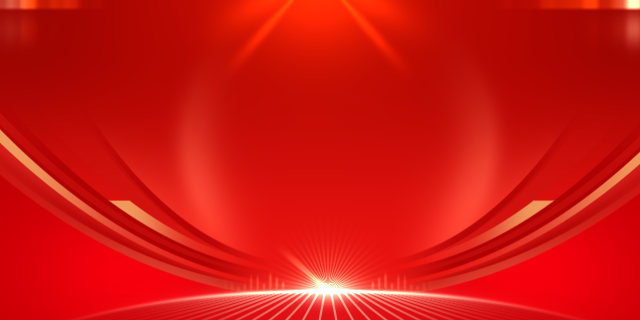
This background is drawn by a Shadertoy shader. Its source:

```glsl
// Red stage backdrop: mirrored curved ribbons sweep down to a glowing horizon,
// under a soft halo ring, overhead spotlights and blurred corner lamps.
// Ribbons are areas between power curves; all light is added on top.

const float AXIS = 1.036;                     // mirror line of the ribbons
const vec2 FLARE = vec2(1.025, 0.092);        // light on the horizon
const vec2 LAMP = vec2(0.992, 1.09);          // spotlight source above the top
const vec2 HALO = vec2(1.058, 0.565);         // centre of the ring
const float HALO_RADIUS = 0.465;
const float BEAM_ANGLE = 0.725;
const float GRID_STEP = 0.37;
const vec3 DEEP_RED = vec3(0.68, 0.018, 0.005);
const vec3 HOT_RED = vec3(0.91, 0.07, 0.06);
const vec3 DARK_RIBBON = vec3(0.69, 0.005, 0.01);
const vec3 RIBBON = vec3(0.80, 0.07, 0.055);
const vec3 RIM = vec3(0.89, 0.27, 0.20);
const vec3 GOLD = vec3(0.94, 0.60, 0.36);
const vec3 PALE = vec3(1.0, 0.82, 0.70);
const vec3 ORANGE = vec3(0.55, 0.22, 0.02);

float hash(float n) { return fract(sin(n * 91.7) * 437.58); }

float bell(float x, float width) { return exp(-x * x / (width * width)); }

float curve(float d, float base, float rise, float power) {
    return base + rise * pow(d, power);
}

// Smooth coverage of the area between two heights
float between(float y, float low, float high) {
    float w = 1.2 / iResolution.y;
    return smoothstep(-w, w, y - low) * smoothstep(-w, w, high - y);
}

vec3 backdrop(vec2 p, float d) {
    vec3 col = mix(HOT_RED, DEEP_RED, smoothstep(0.15, 0.85, p.y));
    col *= 1.0 - 0.12 * smoothstep(0.5, 1.0, d) * smoothstep(0.4, 1.0, p.y);
    // Ring: crisp outside, wide falloff inside, strongest at lower flanks
    float r = length(p - HALO) - HALO_RADIUS;
    float ring = bell(r, r > 0.0 ? 0.045 : 0.10);
    float flank = bell(p.y - 0.46, 0.26) * smoothstep(0.2, 0.42, d);
    col += vec3(0.10, 0.16, 0.12) * ring * flank;
    return col;
}

vec3 ribbons(vec3 col, float d, float y) {
    float inner = curve(d, 0.17, 0.92, 2.4);
    float flashLow = curve(d, 0.14, 0.518, 2.2);
    float flashHigh = curve(d, 0.155, 0.60, 2.2);
    float goldTop = curve(d, 0.105, 0.455, 2.15);
    float goldLow = goldTop - 0.010 - 0.030 * d * d;
    float bottom = curve(d, 0.065, 0.36, 2.2);
    float reach = smoothstep(0.16, 0.42, d);
    float fade = reach * (1.0 - smoothstep(0.36, 0.68, y));

    // Haze above the inner edge, then its dark line
    col += vec3(0.07, 0.11, 0.08) * fade * smoothstep(-0.005, 0.005, y - inner)
         * exp(-max(y - inner, 0.0) * 5.0);
    col = mix(col, DARK_RIBBON, 0.85 * fade * between(y, inner - 0.018 - 0.05 * d * d, inner));
    col = mix(col, RIBBON, 0.65 * fade * between(y, flashHigh, inner - 0.025));

    // Dark sweep and the gold flash with its flat top
    float sweepFade = reach * (1.0 - 0.8 * smoothstep(0.45, 0.70, y));
    col = mix(col, DARK_RIBBON, sweepFade * between(y, goldTop, flashLow));
    col = mix(col, RIBBON, 0.6 * reach * between(y, goldTop + 0.016, goldTop + 0.016 + 0.035 * d));
    float flash = between(y, flashLow, min(flashHigh, 0.373)) * smoothstep(0.25, 0.62, d);
    col = mix(col, mix(RIM, GOLD, smoothstep(0.4, 0.65, d)), flash);

    // Main ribbon, its pale lower rim and gold upper edge
    float across = clamp((y - bottom) / (goldLow - bottom), 0.0, 1.0);
    vec3 body = mix(RIBBON, DARK_RIBBON, 0.75 * bell(across - 0.55, 0.3));
    body = mix(body, vec3(0.83, 0.12, 0.10), smoothstep(0.65, 1.05, d) * across);
    col = mix(col, body, reach * between(y, bottom, goldLow));
    float rim = between(y, bottom, bottom + 0.028) * bell(d - 0.5, 0.32);
    col = mix(col, RIM, 0.75 * reach * rim);
    vec3 edge = mix(RIM, GOLD, smoothstep(0.6, 1.0, d));
    col = mix(col, edge, reach * smoothstep(0.25, 0.8, d) * between(y, goldLow, goldTop));

    // Bright red underneath
    vec3 under = mix(vec3(0.74, 0.0, 0.01), vec3(0.97, 0.0, 0.05),
                     bell(d - 0.6, 0.4) * bell(y - 0.15, 0.25));
    return mix(col, under, reach * between(y, -1.0, bottom));
}

vec3 spotlights(vec2 p) {
    vec2 q = p - LAMP;
    float angle = abs(atan(q.x, -q.y)), far = length(q);
    float beam = bell(angle - BEAM_ANGLE, 0.055) + 0.5 * bell(angle - 1.06, 0.16);
    vec3 light = ORANGE * beam * (1.0 - smoothstep(0.10, 0.48, far)) * 0.75;
    return light + ORANGE * (0.75 * exp(-far * far * 22.0) + 0.18 * exp(-far * far * 5.0));
}

vec3 cornerLamps(vec2 p) {
    float side = min(p.x, 2.0 - p.x), cell = p.x / 0.045, id = floor(cell);
    float lamp = mix(hash(id), hash(id + 1.0), smoothstep(0.2, 0.8, fract(cell)));
    float near = 1.0 - smoothstep(0.0, p.x < 1.0 ? 0.36 : 0.48, side);
    vec3 tint = mix(vec3(0.55, 0.28, 0.03), vec3(0.65, 0.85, 0.65), bell(side - 0.02, 0.05));
    float strip = smoothstep(0.965, 0.98, p.y);
    float reflection = 0.3 * bell(p.y - 0.91, 0.05) * bell(side, 0.13);
    return tint * near * (0.25 + lamp) * (strip + reflection);
}

vec3 horizon(vec3 col, vec2 p) {
    vec2 q = p - FLARE;
    float d = abs(q.x), w = 1.5 / iResolution.y;
    float rise = p.y - 0.09 * (1.0 - pow(d / 0.79, 2.3));
    // Floor with lines running to a vanishing point
    float depth = max(0.14 - p.y, 0.02), u = q.x / depth / GRID_STEP;
    float lineDist = abs(fract(u) - 0.5) * GRID_STEP * depth / sqrt(1.0 + pow(q.x / depth, 2.0));
    float grid = (1.0 - smoothstep(0.001, 0.001 + w, lineDist)) * bell(d, 0.36);
    vec3 ground = mix(vec3(0.80, 0.0, 0.025), vec3(0.88, 0.06, 0.08), bell(d, 0.4));
    ground = mix(ground, PALE, 0.6 * grid);
    col = mix(col, ground, smoothstep(w, -w, rise));
    // Glowing arc and flare
    float arc = bell(rise, 0.006) * bell(d, 0.50) + 0.40 * exp(-abs(rise) * 45.0) * bell(d, 0.42);
    float core = bell(length(q * vec2(0.45, 1.0)), 0.035);
    col += vec3(0.35, 0.72, 0.60) * (arc + core);
    // Fan of fine rays and one slanted streak
    float r = length(q), rays = 0.5 + 0.5 * cos(atan(q.y, q.x) * 56.0);
    float above = smoothstep(0.0, 0.02, rise);
    col += vec3(0.16, 0.40, 0.30) * above * (0.25 + 0.75 * rays) * bell(r, 0.105);
    float along = dot(q, vec2(-0.75, 0.66)), off = dot(q, vec2(0.66, 0.75));
    col += vec3(0.2, 0.4, 0.26) * bell(off, 0.009) * smoothstep(0.0, 0.02, along) * (1.0 - smoothstep(0.04, 0.23, along));
    // Small glints standing on both sides
    for (float i = 0.0; i < 10.0; i++) {
        float x = 0.14 + 0.02 * i, tall = 0.03 + 0.045 * hash(i + 3.0);
        col += vec3(0.12, 0.25, 0.16) * bell(d - x, 0.004) * above
             * (1.0 - smoothstep(tall * 0.6, tall, rise)) * (1.0 - i / 10.0);
    }
    return col;
}

void mainImage(out vec4 fragColor, in vec2 fragCoord) {
    vec2 p = fragCoord / iResolution.xy * vec2(2.0, 1.0);
    float d = abs(p.x - AXIS);
    vec3 col = ribbons(backdrop(p, d), d, p.y);
    col += spotlights(p) + cornerLamps(p);
    col = horizon(col, p);
    fragColor = vec4(clamp(col, 0.0, 1.0), 1.0);
}
```
